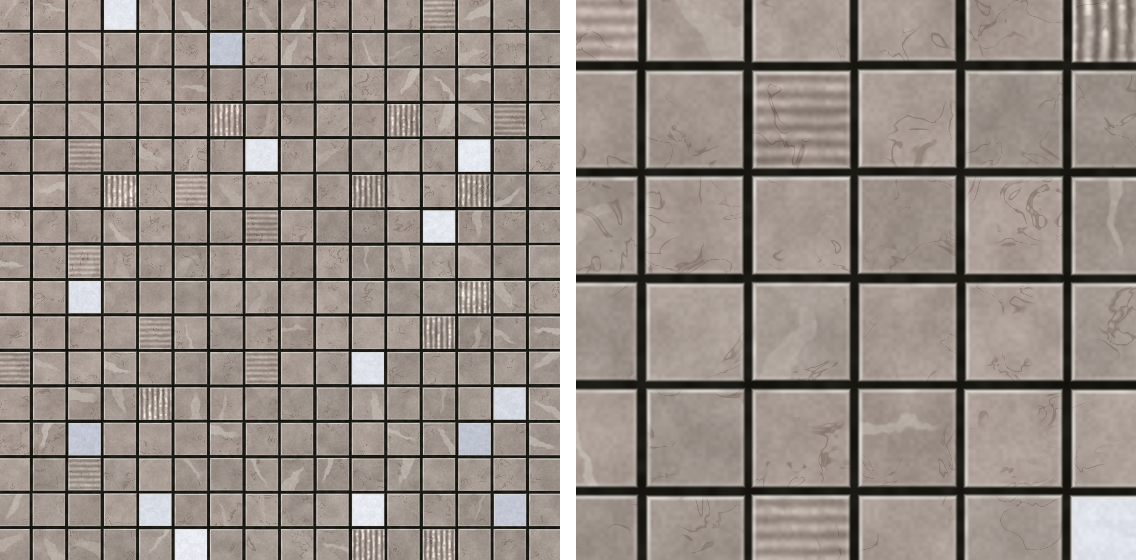
Left, the full canvas; right, a detail of the centre.
This pattern is drawn by a three.js fragment shader. Its source:

```glsl
// Square stone mosaic: taupe marble tiles with pale bevels on dark grout.
// A grid gives each tile its own tone, veins and shards; one tile at most in
// each run of four becomes silver, or ribbed upright or crosswise.
varying vec2 vUv;

const float TILES = 15.8;            // tiles across and down the canvas
const float GRID_SHIFT = 0.115;      // part of the first tile that is cut off
const float GROUT_HALF = 0.042;      // lengths below are in tile widths
const float SOFT = 0.018;
const float BEVEL = 0.034;
const float JITTER = 0.007;
const float RIBS = 6.5;
const float RUN = 4.0;               // tiles in a run sharing one special tile
const float SILVER_CHANCE = 0.20;    // chances per run
const float UPRIGHT_CHANCE = 0.20;
const float CROSS_CHANCE = 0.19;
const float SHARD_CHANCE = 0.30;
const vec3 GROUT = vec3(0.095, 0.09, 0.07);
const vec3 STONE = vec3(0.625, 0.585, 0.555);
const vec3 STONE_WARM = vec3(0.675, 0.615, 0.585);
const vec3 STONE_PALE = vec3(0.76, 0.73, 0.70);
const vec3 VEIN = vec3(0.45, 0.38, 0.34);
const vec3 BEVEL_LIGHT = vec3(0.90, 0.89, 0.87);
const vec3 SILVER_BLUE = vec3(0.74, 0.76, 0.81);
const vec3 SILVER_WHITE = vec3(0.93, 0.94, 0.96);

float hash(vec2 p) {
  vec3 h = fract(p.xyx * 0.1031);
  h += dot(h, h.yzx + 33.33);
  return fract((h.x + h.y) * h.z);
}

float noise(vec2 p) {
  vec2 i = floor(p), f = fract(p);
  f = f * f * (3.0 - 2.0 * f);
  return mix(mix(hash(i), hash(i + vec2(1.0, 0.0)), f.x),
             mix(hash(i + vec2(0.0, 1.0)), hash(i + 1.0), f.x), f.y);
}

float fbm(vec2 p) {
  float sum = 0.0, gain = 0.5;
  for (int i = 0; i < 4; i++) {
    sum += gain * noise(p);
    p = p * 2.03 + 11.7;
    gain *= 0.5;
  }
  return sum / 0.9375;
}

// Pale band or wedge with a ragged edge, crossing the tile at a random angle
float shard(vec2 q, vec2 id, vec2 seed) {
  float angle = 6.2832 * hash(id + 31.0);
  vec2 dir = vec2(cos(angle), sin(angle));
  float along = dot(q, vec2(-dir.y, dir.x));
  float across = dot(q, dir) + 0.4 * (hash(id + 37.0) - 0.5);
  across += 0.22 * (fbm(q * 4.0 + seed) - 0.5);
  float width = 0.02 + 0.20 * hash(id + 41.0) * clamp(along + 0.45, 0.0, 1.0);
  return smoothstep(SOFT, -SOFT, abs(across) - width) * smoothstep(-0.4, -0.15, along);
}

vec3 marble(vec2 q, vec2 id, vec2 seed, vec2 uv) {
  float warmth = clamp(0.55 * (uv.y + 0.6 - uv.x) + 0.5 * (hash(id + 3.0) - 0.5), 0.0, 1.0);
  vec3 color = mix(STONE, STONE_WARM, warmth);
  color += 0.055 * (hash(id + 7.0) - 0.5);
  color += 0.13 * (fbm(q * 3.0 + seed) - 0.5);

  // Hairline veins follow contours of warped noise
  vec2 bend = 1.2 * vec2(noise(q * 4.0 + seed + 5.0), noise(q * 4.0 + seed + 9.0));
  float contour = abs(fbm(q * 2.6 + bend + seed + 50.0) - 0.5);
  float fade = smoothstep(0.4, 0.7, noise(q * 3.0 + seed + 70.0));
  color = mix(color, VEIN, 0.5 * fade * smoothstep(0.025, 0.0, contour));

  float hasShard = step(hash(id + 13.0), SHARD_CHANCE);
  float strength = 0.35 + 0.55 * hash(id + 19.0);
  return mix(color, STONE_PALE, hasShard * strength * shard(q, id, seed));
}

// Carved ridges along one axis, with chalky highlights on upright ones
vec3 ribbed(vec3 color, vec2 q, vec2 seed, bool upright) {
  float across = upright ? q.x : q.y;
  float along = upright ? q.y : q.x;
  float wobble = 0.14 * (noise(vec2(along * 7.0, across * 9.0) + seed) - 0.5);
  float ridge = 0.5 + 0.5 * cos(6.2832 * (across * RIBS + wobble));
  float chalk = noise(vec2(along * 16.0, across * RIBS * 2.0) + seed);
  float relief = upright ? 0.27 : 0.14;
  color += relief * (ridge - 0.58);
  return color + (upright ? 0.20 : 0.05) * ridge * smoothstep(0.35, 0.9, chalk);
}

void main() {
  vec2 grid = vec2(vUv.x, 1.0 - vUv.y) * TILES + GRID_SHIFT;
  vec2 id = floor(grid);
  vec2 q = fract(grid) - 0.5;
  q += JITTER * (2.0 * vec2(hash(id + 61.0), hash(id + 67.0)) - 1.0);
  vec2 seed = id * 17.0 + 100.0;

  // Tile kind
  vec2 run = vec2(floor(id.x / RUN), id.y);
  bool chosen = mod(id.x, RUN) == floor(RUN * hash(run + 83.0));
  float kind = chosen ? hash(run + 97.0) : 1.0;
  float uprightEnd = SILVER_CHANCE + UPRIGHT_CHANCE;
  bool silver = kind < SILVER_CHANCE;

  vec3 color = marble(q, id, seed, vUv);
  if (silver) {
    color = mix(SILVER_BLUE, SILVER_WHITE, hash(id + 23.0));
    color += 0.07 * (fbm(q * 9.0 + seed) - 0.5);
  } else if (kind < uprightEnd + CROSS_CHANCE) {
    color = ribbed(color, q, seed, kind < uprightEnd);
  }
  color += 0.045 * (noise(grid * 24.0) - 0.5);

  // Worn bevel, brightest along the left and top
  vec2 inset = 0.5 - GROUT_HALF - abs(q);
  vec2 lit = mix(vec2(0.28), vec2(0.72), step(q, vec2(0.0)));
  vec2 rim = lit * smoothstep(vec2(BEVEL + SOFT), vec2(BEVEL - SOFT), inset);
  float wear = 0.45 + 0.75 * noise(q * 6.0 + seed + 29.0);
  color = mix(color, BEVEL_LIGHT, clamp(max(rim.x, rim.y) * wear, 0.0, 1.0));

  // Grout
  float cover = smoothstep(-SOFT, SOFT, min(inset.x, inset.y));
  vec3 joint = GROUT + 0.05 * (noise(grid * 9.0) - 0.5);
  gl_FragColor = vec4(mix(joint, color, cover), 1.0);
}
```
